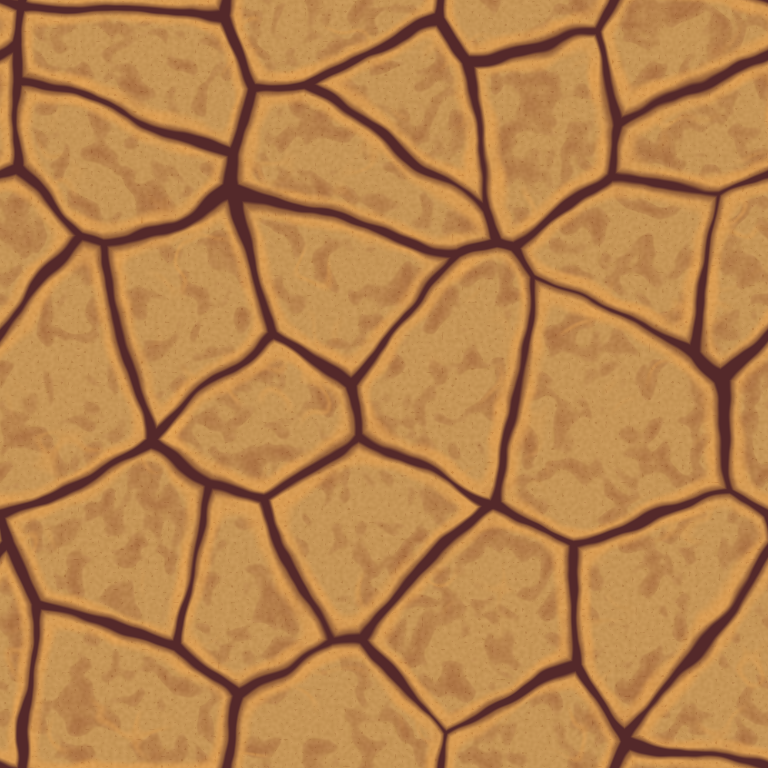
This texture is drawn by a WebGL 2 fragment shader. Its source:

```glsl
#version 300 es
precision highp float;
// Tiling ochre flagstones on a diagonal lay, with bright worn rims, dark cracks and mottled faces.

uniform vec2 u_resolution;
out vec4 fragColor;

const vec2 LAY = vec2(3.0, 4.0);   // stones along the rising and falling diagonal, whole numbers
const float JITTER = 0.86;         // irregularity of the layout
const float CORNER = 0.0055;       // corner rounding of the rims
const float CRACK_WIDTH = 0.0045;  // mean half width of the cracks
const float CRACK_VARY = 0.0050;
const float RIM_END = 0.0205;      // inner end of the bright rim
const float GRAIN = 0.028;

const vec3 CRACK = vec3(0.33, 0.16, 0.165);
const vec3 SHADE = vec3(0.56, 0.36, 0.22);
const vec3 RIM = vec3(0.86, 0.615, 0.325);
const vec3 FACE = vec3(0.775, 0.585, 0.34);
const vec3 STAIN = vec3(0.69, 0.47, 0.275);

vec2 hash2(vec2 cell, float seed) {
  uvec2 v = uvec2(cell) + uint(seed) * 17u;
  for (int i = 0; i < 2; i++) {
    v = v * 1664525u + 1013904223u;
    v.x += v.y * 1664525u;
    v.y += v.x * 1664525u;
    v ^= v >> 16u;
  }
  return vec2(v) / float(0xffffffffu);
}

float cornerSlope(vec2 cell, vec2 offset, float period) {
  float angle = 6.28319 * hash2(mod(cell, period), period).x;
  return dot(vec2(cos(angle), sin(angle)), offset);
}

// Gradient noise that wraps over the unit square, about -1 to 1.
float noise(vec2 uv, float period) {
  vec2 p = uv * period, c = floor(p), f = p - c;
  vec2 s = f * f * f * (f * (f * 6.0 - 15.0) + 10.0), e = vec2(1.0, 0.0);
  float low = mix(cornerSlope(c, f, period), cornerSlope(c + e.xy, f - e.xy, period), s.x);
  float high = mix(cornerSlope(c + e.yx, f - e.yx, period), cornerSlope(c + 1.0, f - 1.0, period), s.x);
  return 1.4 * mix(low, high, s.y);
}

// Centre of a stone; cells one canvas apart share the same hash.
vec2 stoneCentre(vec2 cell) {
  float turn = floor(cell.x / LAY.x);
  vec2 wrapped = vec2(cell.x - turn * LAY.x, mod(cell.y + turn * LAY.y, 2.0 * LAY.y));
  vec2 diagonal = (cell + 0.5 + JITTER * (hash2(wrapped, 5.0) - 0.5)) / LAY;
  return 0.5 * vec2(diagonal.x - diagonal.y, diagonal.x + diagonal.y);
}

// Distances to the sharp and to the rounded outline of the stone.
vec2 outlineDistance(vec2 uv) {
  vec2 home = floor(LAY * vec2(uv.x + uv.y, uv.y - uv.x));
  vec2 nearest = home, toNearest = vec2(9.0);
  for (int y = -2; y <= 2; y++)
    for (int x = -2; x <= 2; x++) {
      vec2 cell = home + vec2(x, y);
      vec2 to = stoneCentre(cell) - uv;
      if (dot(to, to) < dot(toNearest, toNearest)) {
        nearest = cell;
        toNearest = to;
      }
    }
  float sharp = 1.0, sum = 1e-20;
  for (int y = -2; y <= 2; y++)
    for (int x = -2; x <= 2; x++) {
      if (x == 0 && y == 0) continue;
      vec2 to = stoneCentre(nearest + vec2(x, y)) - uv;
      float edge = dot(0.5 * (to + toNearest), normalize(to - toNearest));
      sharp = min(sharp, edge);
      sum += exp(-edge / CORNER);
    }
  return vec2(sharp, -CORNER * log(sum));
}

void main() {
  vec2 uv = gl_FragCoord.xy / u_resolution;

  // Hand-drawn wobble of the outlines
  vec2 wobble = 0.018 * vec2(noise(uv, 5.0), noise(uv, 6.0))
              + 0.005 * vec2(noise(uv, 17.0), noise(uv, 19.0));
  vec2 outline = outlineDistance(uv + wobble);
  float d = outline.y;
  float crackDistance = mix(outline.x, d, 0.3);
  float width = CRACK_WIDTH + CRACK_VARY * noise(uv, 9.0) + 0.001 * noise(uv, 45.0);
  width = max(width, 0.0012);

  // Mottled face: warped stains and flecks, denser just inside the rim
  vec2 smear = uv + 0.016 * vec2(noise(uv, 16.0), noise(uv, 18.0));
  float mottle = 0.6 * noise(smear, 22.0) + 0.5 * noise(smear, 43.0) + 0.25 * noise(uv, 8.0);
  float inner = (d - 0.030) / 0.010;
  mottle += 0.20 * exp(-inner * inner);
  float stain = 0.55 * smoothstep(0.06, 0.26, mottle) + 0.55 * smoothstep(0.2, 0.75, mottle);
  vec3 color = mix(FACE, STAIN, stain);

  // Thin bright scuffs
  float scuff = 1.0 - smoothstep(0.0, 0.16, abs(noise(smear + 0.37, 18.0)));
  color = mix(color, RIM, 0.5 * scuff * smoothstep(0.1, 0.55, noise(uv, 11.0)));

  // Worn rim, soft shade of uneven reach, and crack
  float rimEnd = RIM_END + 0.005 * noise(uv, 14.0) + 0.002 * noise(uv, 50.0);
  float rim = 1.0 - smoothstep(rimEnd - 0.006, rimEnd + 0.006, d);
  color = mix(color, RIM, rim * (0.85 + 0.35 * noise(uv, 24.0)));
  float reach = 0.0085 + 0.005 * noise(uv + 0.21, 10.0);
  color = mix(SHADE, color, smoothstep(width + 0.0005, width + reach, crackDistance));
  color = mix(CRACK, color, smoothstep(width - 0.0015, width + 0.0025, crackDistance));

  // Fine sandy grain with sparse dark pits
  float stone = smoothstep(width, width + 0.008, crackDistance);
  float pits = smoothstep(0.42, 0.8, noise(uv, 230.0));
  color += stone * (GRAIN * noise(uv, 170.0) - 0.07 * pits * vec3(0.8, 1.0, 0.8));
  fragColor = vec4(clamp(color, 0.0, 1.0), 1.0);
}
```
